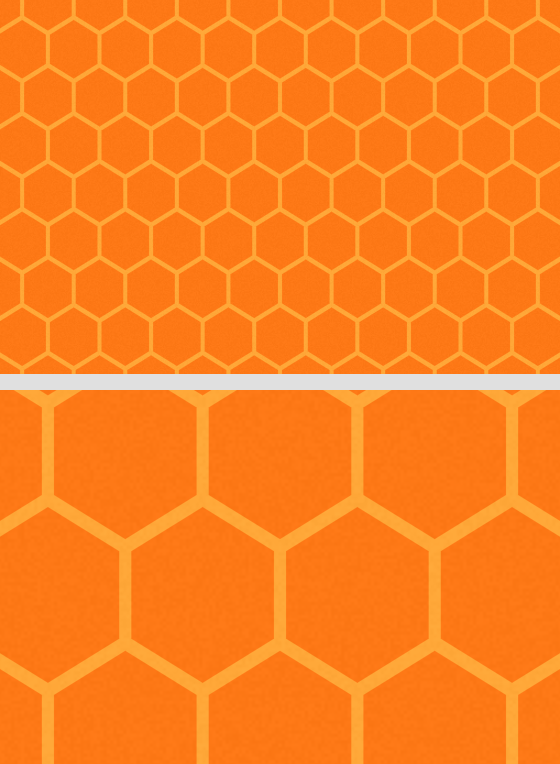
Top, the full canvas; bottom, a detail of the centre.
This pattern is drawn by a Shadertoy shader. Its source:

```glsl
// Honeycomb of slightly tall hexagons: pale amber lines on orange, with faint grain.

#define CELL_WIDTH   0.1379
#define ROW_PITCH    0.1281
#define CELL_ORIGIN  vec2(0.06895, -0.0160)
#define UPRIGHT_LINE 0.0108
#define SLANTED_LINE 0.0120
#define FILL_COLOR   vec3(0.993, 0.470, 0.085)
#define LINE_COLOR   vec3(1.000, 0.655, 0.220)
#define GRAIN_SCALE  340.0
#define GRAIN_AMOUNT 0.022

float hash(vec2 p) {
    vec3 q = fract(p.xyx * 0.1031);
    q += dot(q, q.yzx + 33.33);
    return fract((q.x + q.y) * q.z);
}

float valueNoise(vec2 p) {
    vec2 i = floor(p), f = fract(p);
    f = f * f * (3.0 - 2.0 * f);
    return mix(mix(hash(i), hash(i + vec2(1, 0)), f.x),
               mix(hash(i + vec2(0, 1)), hash(i + vec2(1, 1)), f.x), f.y);
}

// Distance inward from the line border of a hexagon; negative on the line.
float hexInterior(vec2 p) {
    p = abs(p);
    vec2 slantNormal = normalize(vec2(ROW_PITCH / 3.0, CELL_WIDTH * 0.5));
    float upright = CELL_WIDTH * 0.5 - p.x - UPRIGHT_LINE * 0.5;
    float slanted = dot(slantNormal, vec2(0.0, ROW_PITCH * 2.0 / 3.0) - p)
                  - SLANTED_LINE * 0.5;
    return min(upright, slanted);
}

// Repeats hexagons on one rectangular lattice, two rows tall.
float hexLattice(vec2 p) {
    vec2 period = vec2(CELL_WIDTH, 2.0 * ROW_PITCH);
    return hexInterior((fract(p / period + 0.5) - 0.5) * period);
}

void mainImage(out vec4 fragColor, in vec2 fragCoord) {
    vec2 p = (fragCoord - 0.5 * iResolution.xy) / iResolution.y;
    float pixel = 1.0 / iResolution.y;

    // Two staggered lattices fill the plane
    vec2 cell = p - CELL_ORIGIN;
    vec2 stagger = vec2(CELL_WIDTH * 0.5, ROW_PITCH);
    float interior = max(hexLattice(cell), hexLattice(cell - stagger));
    float fill = smoothstep(-0.7 * pixel, 0.7 * pixel, interior);
    vec3 color = mix(LINE_COLOR, FILL_COLOR, fill);

    // Fine grain
    float grain = valueNoise((p + 1.0) * GRAIN_SCALE) - 0.5;
    color += grain * GRAIN_AMOUNT;

    fragColor = vec4(clamp(color, 0.0, 1.0), 1.0);
}
```
